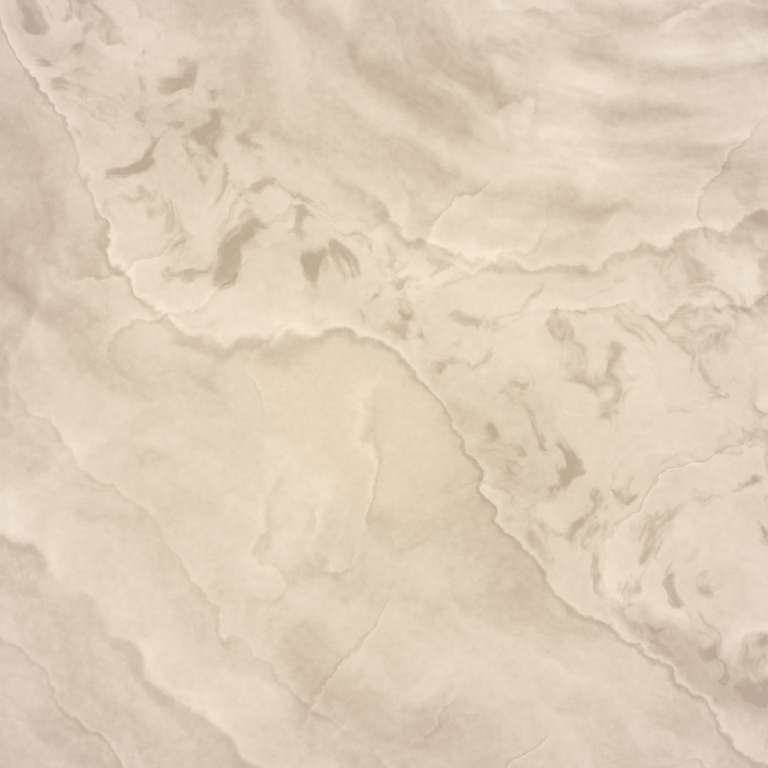
Give the GLSL for this texture, as a three.js fragment shader.

```glsl
// Polished cream marble: soft diagonal clouds, agate-like bands at the upper right,
// mottled stone in the middle and pale veins with a brown lower edge.
// All layers add to one tone value, which is then mapped to a beige ramp.

#define DARK_BEIGE vec3(0.745, 0.675, 0.590)
#define MID_CREAM vec3(0.868, 0.812, 0.732)
#define PALE_CREAM vec3(0.955, 0.908, 0.838)
#define BASE_TONE 0.56
#define CLOUD_AMOUNT 0.30
#define STREAK_AMOUNT 0.32
#define BAND_AMOUNT 0.46
#define MOTTLE_AMOUNT 0.52
#define VEIN_AMOUNT 0.50
#define GRAIN_AMOUNT 0.11
#define BAND_CENTRE vec2(0.89, 1.06)
#define FLOW_DIR vec2(0.82, -0.57)

varying vec2 vUv;

vec2 hash2(vec2 p) {
  vec3 q = fract(p.xyx * vec3(0.1031, 0.1030, 0.0973));
  q += dot(q, q.yzx + 33.33);
  return fract((q.xx + q.yz) * q.zy);
}

float cornerSlope(vec2 cell, vec2 corner, vec2 f) {
  return dot(hash2(cell + corner) * 2.0 - 1.0, f - corner);
}

// Gradient noise around zero
float noise(vec2 p) {
  vec2 i = floor(p), f = p - i;
  vec2 u = f * f * f * (f * (f * 6.0 - 15.0) + 10.0);
  float low = mix(cornerSlope(i, vec2(0, 0), f), cornerSlope(i, vec2(1, 0), f), u.x);
  float high = mix(cornerSlope(i, vec2(0, 1), f), cornerSlope(i, vec2(1, 1), f), u.x);
  return mix(low, high, u.y);
}

float fbm(vec2 p) {
  float sum = 0.0, amp = 1.0;
  for (int i = 0; i < 5; i++) {
    sum += amp * noise(p);
    p = mat2(1.6, 1.2, -1.2, 1.6) * p + 7.3;
    amp *= 0.52;
  }
  return sum;
}

vec2 fbm2(vec2 p) {
  return vec2(fbm(p), fbm(p + 31.7));
}

// Pale on the upper side of the line (d > 0), brown just below it
float vein(float d, float width) {
  float pale = smoothstep(-0.3 * width, 0.3 * width, d) * exp(-max(d, 0.0) / width);
  float edge = (d + 0.5 * width) / (0.6 * width);
  return pale - 0.6 * exp(-edge * edge);
}

// Soft spot stretched along the flow of the stone
float patchMask(vec2 p, vec2 centre, vec2 size) {
  vec2 d = p - centre;
  vec2 flow = vec2(dot(d, FLOW_DIR), dot(d, vec2(-FLOW_DIR.y, FLOW_DIR.x)));
  return 1.0 - smoothstep(0.55, 1.1, length(flow / size));
}

void main() {
  vec2 p = vUv;
  vec2 warp = fbm2(p * 3.2 + 4.0);
  vec2 jag = p + 0.05 * warp + 0.022 * fbm2(p * 17.0);
  float patches = fbm(p * 5.0 + 50.0);

  // Clouds and diagonal streaks
  vec2 flow = vec2(dot(p, FLOW_DIR), dot(p, vec2(-FLOW_DIR.y, FLOW_DIR.x)));
  float tone = BASE_TONE + CLOUD_AMOUNT * fbm(p * 4.0 + warp);
  tone += STREAK_AMOUNT * fbm(flow * vec2(2.5, 9.0) + warp * 1.3 + 12.0);

  // Curved bands
  vec2 ray = (p - BAND_CENTRE) * vec2(0.64, 1.0) + 0.03 * warp;
  float radius = length(ray) + 0.004 * noise(p * 30.0);
  float bandMask = 1.0 - smoothstep(0.26, 0.44, radius);
  float bands = fbm(vec2(radius * 27.0, atan(ray.x, -ray.y) * 1.4));
  tone += BAND_AMOUNT * bandMask * (bands + 0.15 * sin(radius * 105.0 + 3.0 * warp.x));

  // Signed distances to the main vein and the upper arc
  float bend = sin((jag.x - 0.1) * 11.4) * (1.0 - smoothstep(0.56, 0.74, jag.x));
  float mainDist = (jag.y - 0.89 + 0.88 * jag.x + 0.09 * bend) * 0.75;
  float arcX = jag.x - 0.77;
  float arcDist = (jag.y - 0.645 - 1.2 * arcX * arcX) / sqrt(1.0 + 5.8 * arcX * arcX);

  // Mottled zone between them, thinner elsewhere
  float zone = smoothstep(-0.01, 0.05, mainDist) * (1.0 - smoothstep(-0.07, 0.02, arcDist));
  float spots = smoothstep(0.0, 0.50, fbm(p * 21.0 + warp * 3.0) + 0.35 * patches);
  tone += MOTTLE_AMOUNT * (0.12 + 0.88 * zone) * (0.16 - spots);

  // Calm warm slab and darker soft patches
  float slab = patchMask(jag, vec2(0.47, 0.43), vec2(0.18, 0.085)) * (1.0 - smoothstep(-0.015, 0.0, mainDist));
  tone = mix(tone, 0.59 + 0.2 * fbm(p * 7.0), 0.7 * slab);
  tone -= 0.34 * patchMask(jag, vec2(0.91, 0.14), vec2(0.15, 0.045));
  tone -= 0.20 * patchMask(jag, vec2(0.07, 0.66), vec2(0.10, 0.09));

  // Main vein, widest left of the middle
  float swell = exp(-pow((p.x - 0.34) / 0.12, 2.0));
  float veins = vein(mainDist, mix(0.009, 0.021, swell)) * (0.75 + 0.35 * swell + 0.7 * patches);

  // Arc and a weaker one below it at the right
  float arcFade = smoothstep(0.40, 0.52, p.x);
  veins += 0.75 * vein(arcDist, 0.012) * arcFade * (0.8 + patches);
  veins += 0.55 * vein(arcDist + 0.072, 0.009) * smoothstep(0.66, 0.76, p.x);

  // Parallel veins in the lower left, fading toward the middle
  for (int i = 0; i < 3; i++) {
    float k = float(i);
    float d = (jag.x + jag.y - 0.16 - 0.175 * k) * 0.71;
    float width = 0.008 + 0.012 * k * (2.0 - k);
    veins += (0.75 - 0.15 * k) * vein(d, width) * clamp(0.8 + 1.2 * patches, 0.0, 1.3);
  }

  // Scattered hairline cracks
  float crackFade = smoothstep(-0.05, 0.35, fbm(p * 4.0 + 80.0));
  veins += 0.55 * crackFade * vein(noise(jag * 6.0 + 21.0) / 6.0, 0.006);
  tone += VEIN_AMOUNT * veins;

  // Fine grain and darker rim
  tone += GRAIN_AMOUNT * (noise(p * 90.0) + 0.8 * noise(p * 210.0));
  float rim = dot(p - 0.5, p - 0.5);
  tone = clamp(tone - 0.38 * rim, 0.0, 1.0);

  vec3 color = mix(DARK_BEIGE, MID_CREAM, min(tone * 2.0, 1.0));
  color = mix(color, PALE_CREAM, max(tone * 2.0 - 1.0, 0.0));
  color += vec3(0.006, 0.003, -0.012) * (1.0 - 5.0 * rim + slab);
  gl_FragColor = vec4(color, 1.0);
}
```
